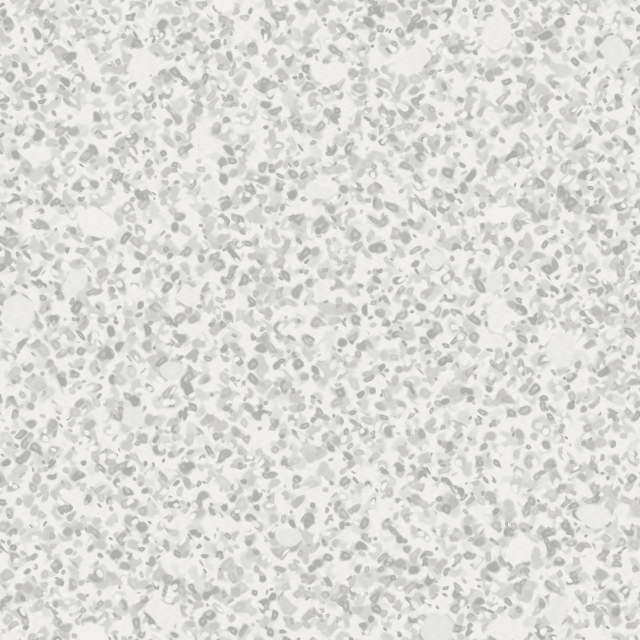
This texture is drawn by a Shadertoy shader. Its source:

```glsl
vec4 hash4(vec2 cell, float seed) {
    vec4 p = fract(vec4(cell.xyx + seed * 7.31, cell.y - seed * 3.17)
                   * vec4(0.1031, 0.1030, 0.0973, 0.1099));
    p += dot(p, p.wzxy + 33.33);
    return fract((p.xxyz + p.yzzw) * p.zywx);
}

mat2 rotation(float angle) {
    float c = cos(angle), s = sin(angle);
    return mat2(c, -s, s, c);
}

// Layered sines bend the grain outlines
vec2 warp(vec2 p) {
    vec2 bend = sin(p.yx * 123.0 + 2.0 * sin(p * 37.0));
    bend += 0.6 * sin(p.yx * 211.0 + p * 94.0 + vec2(1.3, 4.1));
    return p + 0.0022 * bend;
}

// Lays one layer of soft, blunt-cornered grains over the given depth
float paintGrains(float depth, vec2 p, float frequency, float seed, float share,
                  vec2 radiusRange, vec2 depthRange, float softness) {
    p *= frequency;
    vec2 base = floor(p);
    for (int y = -1; y <= 1; y++) {
        for (int x = -1; x <= 1; x++) {
            vec2 cell = base + vec2(x, y);
            vec4 place = hash4(cell, seed);
            vec4 look = hash4(cell, seed + 19.0);
            float radius = mix(radiusRange.x, radiusRange.y, place.z);
            float stretch = mix(1.0, 1.3, look.x);
            vec2 q = rotation(6.2832 * place.w) * (p - cell - place.xy);
            q /= radius * vec2(stretch, 1.0 / stretch);
            float blunt = max(abs(q.x), abs(q.y));
            float d = mix(length(q), blunt, 0.5 * look.y);
            float cover = 1.0 - smoothstep(1.0 - softness, 1.0 + softness, d);
            // Some grains are paler in the middle
            float core = 0.25 * step(0.6, look.y) * (1.0 - smoothstep(0.1, 0.7, d));
            float tone = mix(depthRange.x, depthRange.y, look.z) * (1.0 - core);
            depth = mix(depth, tone, cover * step(look.w, share));
        }
    }
    return depth;
}

vec3 stoneColor(float depth) {
    vec3 pale = vec3(0.95, 0.945, 0.93);
    vec3 silver = vec3(0.87, 0.87, 0.855);
    vec3 ash = vec3(0.80, 0.795, 0.78);
    vec3 slate = vec3(0.69, 0.69, 0.675);
    vec3 color = mix(pale, silver, clamp(depth * 3.0, 0.0, 1.0));
    color = mix(color, ash, clamp(depth * 3.0 - 1.0, 0.0, 1.0));
    return mix(color, slate, clamp(depth * 3.0 - 2.0, 0.0, 1.0));
}

void mainImage(out vec4 fragColor, in vec2 fragCoord) {
    vec2 uv = fragCoord / iResolution.y;
    vec2 p = warp(uv);

    // Grey ground, pale flecks, then dark grains
    float depth = 0.04;
    depth = paintGrains(depth, p, 39.0, 1.0, 0.90, vec2(0.32, 0.48), vec2(0.22, 0.58), 0.35);
    depth = paintGrains(depth, p + 0.37, 57.0, 2.0, 0.60, vec2(0.22, 0.40), vec2(0.0, 0.10), 0.35);
    depth = paintGrains(depth, p + 0.71, 47.0, 3.0, 0.76, vec2(0.24, 0.42), vec2(0.52, 1.05), 0.35);
    depth = paintGrains(depth, p + 0.19, 78.0, 4.0, 0.35, vec2(0.20, 0.36), vec2(0.50, 1.05), 0.40);
    depth = paintGrains(depth, p + 0.53, 66.0, 5.0, 0.22, vec2(0.20, 0.38), vec2(0.0, 0.12), 0.35);

    // Sparse broad flakes
    depth = paintGrains(depth, p, 9.5, 6.0, 0.30, vec2(0.13, 0.25), vec2(0.0, 0.20), 0.12);

    // Faint mottling
    depth += 0.04 * sin(uv.x * 310.0 + 3.0 * sin(uv.y * 170.0)) * sin(uv.y * 290.0);
    fragColor = vec4(stoneColor(clamp(depth, 0.0, 1.0)), 1.0);
}
```
